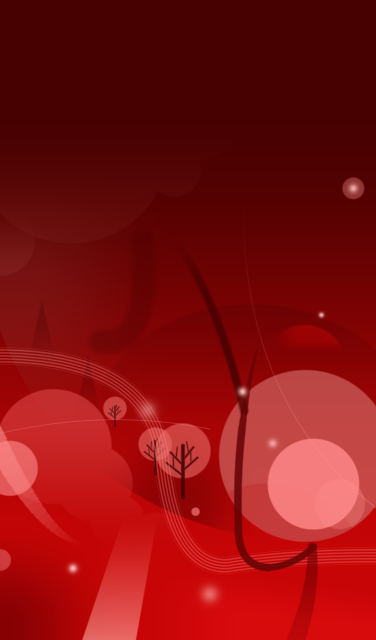
This background is drawn by a Shadertoy shader. Its source:

```glsl
// Crimson dreamscape: drifting clouds, translucent discs, bare trees, ribbons and sparks.

vec2 p;      // scene position, 4.48 by 7.68, y down
vec3 col;    // colour built up layer by layer
float pixel; // pixel size in scene units

void tint(vec3 c, float a) { col = mix(col, c, a); }
float fill(float d) { return smoothstep(pixel, -pixel, d); }
float circle(float x, float y, float r) { return length(p - vec2(x, y)) - r; }
float disc(float x, float y, float r) { return fill(circle(x, y, r)); }

float segment(vec2 q, vec2 a, vec2 b) {
    vec2 e = b - a;
    return length(q - a - e * clamp(dot(q - a, e) / dot(e, e), 0., 1.));
}

// Quadratic curve: x = distance, y = parameter of the nearest point
vec2 curve(float ax, float ay, float bx, float by, float cx, float cy) {
    vec2 a = vec2(ax, ay), b = vec2(bx, by), c = vec2(cx, cy);
    vec2 best = vec2(1e3, 0.), prev = a;
    for (int i = 1; i <= 20; i++) {
        float t = float(i) / 20.;
        vec2 next = mix(mix(a, b, t), mix(b, c, t), t);
        float d = segment(p, prev, next);
        if (d < best.x) best = vec2(d, t);
        prev = next;
    }
    return best;
}

// Bare tree standing on the origin
float bareTree(vec2 q, float h) {
    float d = segment(q, vec2(0), vec2(0, -h)) - .035 * h;
    for (int i = 0; i < 4; i++) {
        float k = float(i), side = mod(k, 2.) * 2. - 1.;
        vec2 root = vec2(0, -h * (.42 + .1 * k));
        vec2 tip = root + h * vec2(side * (.32 - .04 * k), -.25);
        d = min(d, segment(q, root, tip) - .018 * h);
        d = min(d, segment(q, mix(root, tip, .55), tip - h * vec2(side * .13, .1)) - .01 * h);
    }
    return d;
}

void mainImage(out vec4 fragColor, in vec2 fragCoord) {
    vec2 uv = fragCoord / iResolution.xy;
    p = vec2(uv.x, 1. - uv.y) * vec2(4.48, 7.68);
    pixel = 7.68 / iResolution.y;
    vec3 pink = vec3(1., .56, .56), dark = vec3(.27, 0., .005);

    // Sky
    float rise = smoothstep(1.2, 7., p.y);
    col = vec3(.28, .003, .003) + rise * vec3(.5, .015, .02);

    // Upper clouds, fading upward
    float cloud = min(circle(.85, 1.75, 1.17), circle(2.08, 2.05, .31));
    cloud = min(cloud, min(circle(2.3, 1.3, .63), circle(3.76, 1.4, .26)));
    float haze = smoothstep(2., .2, p.x) * smoothstep(2., 3.4, p.y) * smoothstep(5.6, 3.6, p.y);
    float vault = disc(3.6, 2.65, 3.83);
    tint(vec3(.55, .22, .2), .3 * haze * vault);
    tint(vec3(.5, .17, .15), .2 * fill(cloud) * smoothstep(1.4, 2.9, p.y));
    tint(vec3(.6, .25, .23), .22 * disc(0., 2.9, .41) * smoothstep(2.5, 3.3, p.y));

    // Dim hill, drooping shadow, spires and petal
    float hill = length((p - vec2(3., 5.15)) / vec2(1.9, 1.5)) - 1.;
    tint(dark, .22 * fill(hill) * smoothstep(5.2, 3.6, p.y));
    tint(dark, .3 * smoothstep(.2, .08, curve(1.7, 2.9, 1.8, 4.2, 1.2, 4.1).x));
    for (float i = 0.; i < 2.; i++) {
        vec2 q = p - vec2(.5 + .55 * i, 3.6 + .68 * i);
        tint(dark, .3 * fill(abs(q.x) - .22 * q.y) * smoothstep(.8, .2, q.y));
    }
    tint(dark, .4 * vault * smoothstep(1.1, .1, circle(2.1, 6.05, 0.)));
    float petal = disc(3.63, 4.4, .5) * smoothstep(4.25, 4.05, p.y);
    tint(vec3(.7, .01, .01), .6 * petal * smoothstep(3.2, 3.6, p.x));

    // Ground: shaded left, bright slope on the right
    tint(vec3(.46, 0., .01), .8 * smoothstep(1.5, 0., p.x) * smoothstep(6.2, 7.5, p.y));
    float slope = 6.85 + .12 * (p.x - 2.4) - p.y;
    tint(vec3(.88, .05, .06), .65 * smoothstep(.1, -.5, slope) * smoothstep(1.6, 3., p.x));

    // Lower cloud bank
    float bank = min(circle(.64, 5.36, .69), circle(1.12, 5.8, .46));
    bank = min(bank, min(circle(1.4, 6.25, .32), circle(1.85, 6.4, .25)));
    tint(vec3(.92, .32, .32), .5 * fill(bank) * smoothstep(6.7, 4.9, p.y));
    tint(pink, .6 * disc(.12, 5.62, .33));
    tint(pink, .4 * disc(0., 6.72, .13));

    // Pale streamers
    vec2 ray = curve(-.1, 5.2, .55, 6.5, 1., 6.52);
    tint(pink, .6 * (1. - ray.y) * fill(ray.x - .13 * (1. - ray.y) - .01));
    float climb = clamp((7.68 - p.y) / 1.5, 0., 1.);
    float beam = abs(p.x - 1.3 - .38 * climb) - mix(.32, .2, climb);
    tint(vec3(1., .65, .62), .62 * pow(1. - climb, 1.2) * fill(beam));

    // Great moon with its bright inner disc
    float moon = disc(3.64, 5.47, 1.03);
    tint(vec3(.8, .38, .37), .72 * moon);
    tint(vec3(.75, .15, .16), .4 * moon * disc(3.2, 7., 1.2));
    tint(vec3(.98, .51, .51), .92 * disc(3.735, 5.81, .545));
    tint(pink, .3 * disc(4.05, 6.05, .3));

    // Small trees in discs: x, disc height, radius, tree height
    vec4 grove[3] = vec4[3](vec4(1.37, 4.9, .14, .24), vec4(1.85, 5.33, .2, .4), vec4(2.18, 5.41, .33, .62));
    for (int i = 0; i < 3; i++) {
        vec4 g = grove[i];
        tint(vec3(.9, .4, .38), .62 * disc(g.x, g.y, g.z));
        tint(dark, .9 * fill(bareTree(p - vec2(g.x, g.y + .9 * g.w), g.w)));
    }

    // Ribbon of fine lines and two single threads
    float ribbon = curve(-.1, 4.27, 1.75, 4.25, 1.93, 5.45).x;
    ribbon = min(ribbon, curve(1.93, 5.45, 2.05, 6.8, 2.7, 6.79).x);
    ribbon = min(ribbon, curve(2.7, 6.79, 3.5, 6.66, 4.6, 6.67).x);
    tint(pink, .32 * (.5 + .5 * cos(ribbon * 175.)) * fill(ribbon - .1));
    vec2 arc = curve(2.9, 2.5, 2.9, 4.9, 4.55, 6.15);
    tint(pink, .5 * arc.y * fill(arc.x - .004));
    tint(pink, .4 * fill(curve(0., 5.2, 1.3, 4.9, 2.5, 5.15).x - .003));

    // Winding trunk
    vec2 bough = curve(2.05, 2.85, 2.55, 3.45, 2.91, 4.93);
    tint(dark, .8 * smoothstep(0., .5, bough.y) * smoothstep(.07, .025, bough.x));
    vec2 stem = curve(3.06, 4.2, 2.8, 5.2, 2.84, 6.3);
    float trunk = stem.x - mix(.01, .045, min(stem.y * 2., 1.));
    trunk = min(trunk, curve(2.84, 6.3, 2.83, 6.8, 3.2, 6.81).x - .045);
    trunk = min(trunk, curve(3.2, 6.81, 3.5, 6.79, 3.74, 6.56).x - .04);
    tint(vec3(.4, .01, .015), .88 * fill(trunk));
    vec2 foot = curve(3.72, 6.56, 3.75, 7.1, 3.5, 7.75);
    tint(vec3(.45, 0., .01), .75 * (1. - .7 * foot.y) * fill(foot.x - .05 - .06 * foot.y));

    // Glowing sparks: position, radius, strength
    tint(pink, .35 * disc(4.21, 2.26, .13));
    tint(pink, .6 * disc(2.33, 6.14, .05));
    vec4 sparks[7] = vec4[7](vec4(4.21, 2.26, .05, .8), vec4(.87, 6.82, .05, .9),
        vec4(2.5, 7.13, .1, .5), vec4(2.89, 4.7, .05, .9), vec4(3.25, 5.32, .05, .7),
        vec4(3.83, 3.78, .03, .9), vec4(1.76, 4.92, .1, .4));
    for (int i = 0; i < 7; i++) {
        vec4 s = sparks[i];
        float d = circle(s.x, s.y, 0.) / s.z;
        tint(vec3(1., .8, .78), s.w * exp(-d * d));
    }
    fragColor = vec4(col, 1.);
}
```
